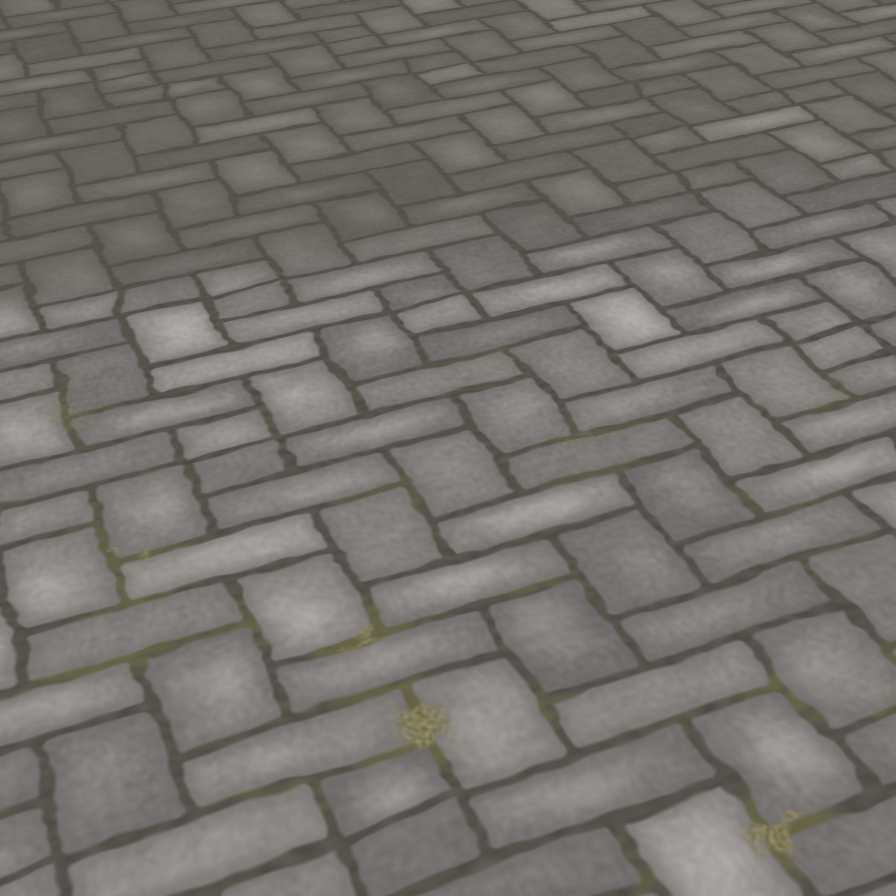
This texture is drawn by a WebGL 1 fragment shader. Its source:

```glsl
precision highp float;

uniform vec2 u_resolution;

const vec3 JOINT = vec3(0.33, 0.32, 0.295);
const vec3 STONE_DARK = vec3(0.42, 0.41, 0.405);
const vec3 STONE_LIGHT = vec3(0.75, 0.73, 0.715);
const vec3 SHADE = vec3(0.395, 0.383, 0.365);
const vec3 MOSS = vec3(0.42, 0.41, 0.27);
const vec3 DRY_WEED = vec3(0.62, 0.58, 0.45);

vec2 hash2(vec2 c) {
  c = vec2(dot(c, vec2(127.1, 311.7)), dot(c, vec2(269.5, 183.3)));
  return fract(sin(c) * 43758.5);
}

float gradientNoise(vec2 p) {
  vec2 i = floor(p), f = p - i;
  vec2 w = f * f * f * (f * (f * 6.0 - 15.0) + 10.0);
  vec2 e = vec2(0.0, 1.0);
  float a = dot(hash2(i) * 2.0 - 1.0, f);
  float b = dot(hash2(i + e.yx) * 2.0 - 1.0, f - e.yx);
  float c = dot(hash2(i + e.xy) * 2.0 - 1.0, f - e.xy);
  float d = dot(hash2(i + e.yy) * 2.0 - 1.0, f - e.yy);
  return mix(mix(a, b, w.x), mix(c, d, w.x), w.y);
}

float fbm(vec2 p) {
  float sum = 0.0, amp = 0.6;
  for (int i = 0; i < 4; i++) {
    sum += amp * gradientNoise(p);
    p = p * 2.03 + 17.3;
    amp *= 0.55;
  }
  return sum;
}

float cross2(vec2 a, vec2 b) { return a.x * b.y - a.y * b.x; }

// Solves the perspective for ground coordinates; one unit is a brick width
vec3 groundPlane(vec2 p) {
  vec2 across = vec2(0.1029, -0.0147) - 0.020 * p;
  vec2 along = vec2(0.0081, 0.0196) + 0.032 * p;
  vec2 r = p - vec2(0.5026, 0.4401);
  vec2 q = vec2(cross2(r, along), cross2(across, r)) / cross2(across, along);
  return vec3(q, 1.0 / along.y);
}

// Herringbone of 2:1 bricks: origin in xy, size in zw
vec4 herringbone(vec2 q) {
  vec2 cell = floor(q);
  float k = mod(cell.x + cell.y, 4.0);
  return k < 1.5 ? vec4(cell - vec2(0.0, k), 1.0, 2.0)
                 : vec4(cell - vec2(k - 2.0, 0.0), 2.0, 1.0);
}

float roundedBox(vec2 p, vec2 halfSize, float radius) {
  vec2 d = abs(p) - halfSize + radius;
  return length(max(d, 0.0)) + min(max(d.x, d.y), 0.0) - radius;
}

// Stone brightness from 0 to 1, with a worn pale patch in the middle
float stoneTone(vec2 centred, vec2 id, vec2 q, float depth) {
  vec2 r = hash2(id + 3.7), s = hash2(id + 11.9);
  vec2 patchPos = centred - 0.22 * (s - 0.5) + 0.12 * gradientNoise(q * 2.5 + id);
  float worn = exp(-9.0 * dot(patchPos, patchPos));
  float tone = 0.02 + 0.36 * r.x + 0.48 * worn * r.y;
  tone += 0.34 * smoothstep(0.93, 0.97, s.x);
  tone += 0.22 * fbm(q * vec2(2.2, 1.6) + id * 5.0);
  tone += 0.16 * gradientNoise(q * vec2(13.0, 7.0));
  return tone * mix(0.55, 1.0, smoothstep(0.03, 0.24, depth));
}

// Soft shade over the far ground, weaker toward the right
float shadeAmount(vec2 p) {
  float border = 0.345 - 0.13 * p.x + 0.02 * gradientNoise(p * 7.0);
  float soft = mix(0.035, 0.09, p.x);
  return (1.0 - smoothstep(border - soft, border + soft, p.y)) * mix(0.95, 0.68, p.x);
}

void main() {
  vec2 p = gl_FragCoord.xy / u_resolution;
  p.y = 1.0 - p.y;
  vec3 ground = groundPlane(p);
  vec2 q = ground.xy;
  float pixel = ground.z / u_resolution.y;

  // Uneven laying and rough edges
  q += 0.13 * vec2(gradientNoise(q * 0.8), gradientNoise(q * 0.8 + 9.0));
  q += 0.05 * vec2(gradientNoise(q * 4.0), gradientNoise(q * 4.0 + 5.0));

  vec4 brick = herringbone(q);
  vec2 local = q - brick.xy - 0.5 * brick.zw;
  vec2 squash = vec2(1.0, 0.65);
  float depth = -roundedBox(local * squash, 0.5 * brick.zw * squash, 0.1);

  // A few bricks are broken in two
  vec2 id = brick.xy;
  if (hash2(id + 31.0).x < 0.08) {
    vec2 axis = brick.z > 1.5 ? vec2(1.0, 0.15) : vec2(0.15, 1.0);
    float crack = dot(local, axis);
    depth = min(depth, abs(crack) * 0.8);
    id += 0.37 * step(0.0, crack);
  }

  float gap = 0.043 + 0.1 * max(gradientNoise(q * 1.7 + 4.0), 0.0);
  float blur = max(0.025, 0.7 * pixel);
  float stone = smoothstep(gap - blur, gap + blur, depth);
  float tone = stoneTone(local / brick.zw, id, q, depth);
  vec3 stoneColor = mix(STONE_DARK, STONE_LIGHT, tone);
  vec3 jointColor = JOINT + 0.07 * gradientNoise(q * 6.0);

  // Moss in the joints, dry weeds in sparse clumps
  float near = smoothstep(0.3, 0.75, p.y);
  float growth = gradientNoise(q * 0.65 + 2.0) + 0.3 * gradientNoise(q * 5.0);
  jointColor = mix(jointColor, MOSS, 0.75 * near * smoothstep(0.0, 0.3, growth));
  vec3 color = mix(jointColor, stoneColor, stone);
  float clump = smoothstep(0.36, 0.48, growth) * (1.0 - smoothstep(0.08, 0.26, depth));
  float leaf = 0.5 + gradientNoise(q * vec2(22.0, 12.0));
  color = mix(color, mix(MOSS, DRY_WEED, clamp(leaf, 0.0, 1.0)), 0.85 * near * clump);

  // Shade lowers both light and contrast
  vec3 shaded = SHADE + 0.38 * (color - 0.48);
  color = mix(color, shaded, shadeAmount(p));
  gl_FragColor = vec4(clamp(color, 0.0, 1.0), 1.0);
}
```
